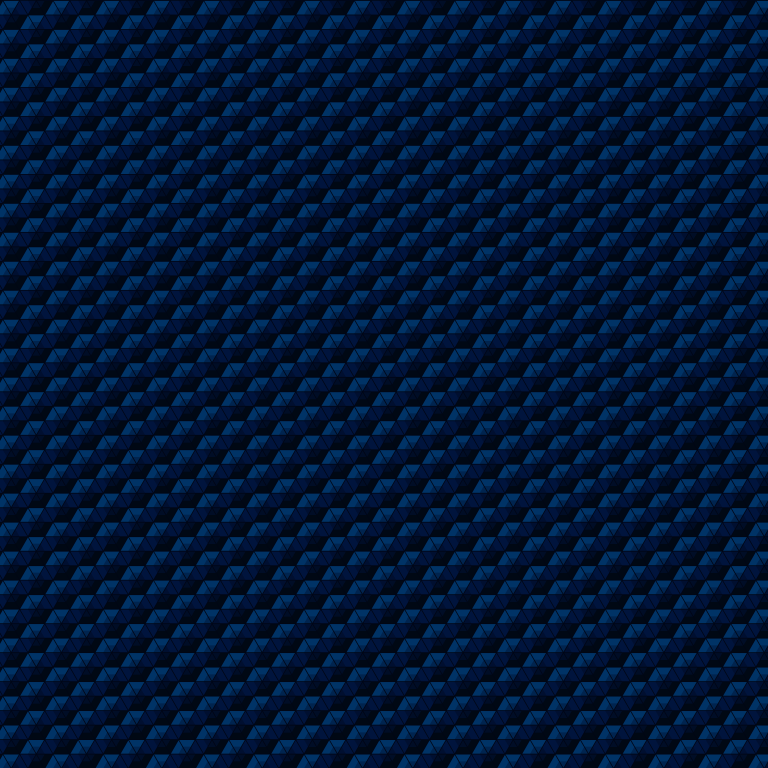
Write a Shadertoy shader that draws this pattern.

```glsl
// Lattice of flat-topped, bevelled hexagonal studs in dark blue, lit from the upper left.

const float PI = 3.14159265;
const float SQRT3 = 1.7320508;
const float APOTHEM = 0.5 * SQRT3;       // of a hexagon with circumradius 1
const float SECTOR = PI / 3.0;

const float HEX_RADIUS = 0.02179;        // in canvas heights
const vec2  LATTICE_ORIGIN = vec2(0.0146, 0.9805);
const float CAP_SCALE = 0.51;            // inner cap relative to the stud
const float SEAM_HALF_WIDTH = 0.024;     // in hexagon radii
const float LIGHT_ANGLE = 2.0 * SECTOR;
const int   SAMPLES = 3;                 // antialiasing grid per axis

const vec3 SEAM_COLOR = vec3(0.00, 0.02, 0.08);

// Offset from the centre of the nearest hexagon of radius 1.
vec2 hexLocal(vec2 p) {
    vec2 period = vec2(3.0, SQRT3);
    vec2 a = p - period * round(p / period);
    vec2 shifted = p - 0.5 * period;
    vec2 b = shifted - period * round(shifted / period);
    return dot(a, a) < dot(b, b) ? a : b;
}

// Flat colour of a facet; light is the cosine between its normal and the lamp.
vec3 facetColor(float light, bool onCap) {
    if (light > 0.5)  return onCap ? vec3(0.00, 0.14, 0.31) : vec3(0.00, 0.20, 0.40);
    if (light > -0.5) return onCap ? vec3(0.00, 0.06, 0.19) : vec3(0.00, 0.08, 0.24);
    return onCap ? vec3(0.00, 0.05, 0.15) : vec3(0.00, 0.03, 0.08);
}

// Colour of the stud lattice; softness is the edge blur in hexagon radii.
vec3 studs(vec2 p, float softness) {
    vec2 local = hexLocal(p);
    float radius = length(local);
    float angle = radius > 0.0 ? atan(local.y, local.x) : 0.0;

    // Fold the six sectors onto one, centred on its facet normal
    float normalAngle = (floor(angle / SECTOR) + 0.5) * SECTOR;
    float fromNormal = angle - normalAngle;
    float height = radius * cos(fromNormal);

    vec3 color = facetColor(cos(normalAngle - LIGHT_ANGLE), height < CAP_SCALE * APOTHEM);

    // Dark seams along the rim and the six spokes
    float rim = APOTHEM - height;
    float spoke = radius * sin(0.5 * SECTOR - abs(fromNormal));
    float seam = min(rim, spoke) - SEAM_HALF_WIDTH;
    return mix(color, SEAM_COLOR, clamp(0.5 - seam / softness, 0.0, 1.0));
}

void mainImage(out vec4 fragColor, in vec2 fragCoord) {
    float pixel = 1.0 / iResolution.y;
    float softness = pixel / (HEX_RADIUS * float(SAMPLES));
    vec3 sum = vec3(0.0);

    // Average a grid of samples inside the pixel
    for (int y = 0; y < SAMPLES; y++) {
        for (int x = 0; x < SAMPLES; x++) {
            vec2 jitter = (vec2(x, y) + 0.5) / float(SAMPLES) - 0.5;
            vec2 uv = (fragCoord + jitter) * pixel;
            sum += studs((uv - LATTICE_ORIGIN) / HEX_RADIUS, softness);
        }
    }
    fragColor = vec4(sum / float(SAMPLES * SAMPLES), 1.0);
}
```
